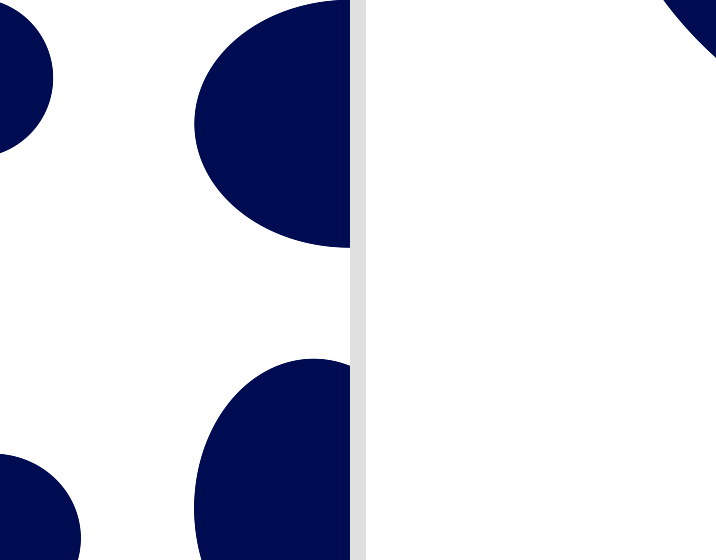
Left, the full canvas; right, a detail of the centre.
This pattern is drawn by a Shadertoy shader. Its source:

```glsl
// Approximate signed distance to an axis-aligned ellipse
float ellipseDistance(vec2 p, vec2 radii) {
    float k = length(p / radii);
    float slope = length(p / (radii * radii));
    return k * (k - 1.0) / max(slope, 1e-4);
}

void mainImage(out vec4 fragColor, in vec2 fragCoord) {
    // Canvas height is one unit; x is scaled to a 5:8 frame
    vec2 uv = fragCoord / iResolution.xy * vec2(0.625, 1.0);

    // Each spot: centre in xy, radii in zw
    vec4 spots[4] = vec4[4](
        vec4(-0.048, 0.861, 0.143, 0.143),
        vec4(0.624, 0.779, 0.277, 0.2214),
        vec4(0.560, 0.0925, 0.2135, 0.267),
        vec4(-0.013, 0.039, 0.1575, 0.151));

    // Union of all spots
    float dist = 1.0;
    for (int i = 0; i < 4; i++) {
        dist = min(dist, ellipseDistance(uv - spots[i].xy, spots[i].zw));
    }

    // Navy spots on white, with an edge one pixel wide
    vec3 navy = vec3(0.0, 0.047, 0.316);
    float halfPixel = 0.5 / iResolution.y;
    float ground = smoothstep(-halfPixel, halfPixel, dist);
    fragColor = vec4(mix(navy, vec3(1.0), ground), 1.0);
}
```
